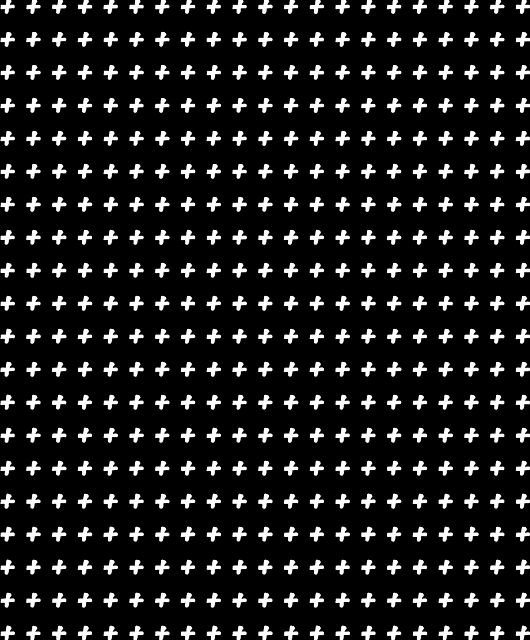
Give the GLSL for this pattern, as a WebGL 2 fragment shader.

```glsl
#version 300 es
precision highp float;
// White hand-brushed plus marks on a black ground, set on a straight grid.
// Each mark is the union of two leaning, rounded strokes; value noise roughens
// the edges, mostly alike in all marks with a slight change from one to the next.

uniform vec2 u_resolution;
out vec4 fragColor;

// Grid, in canvas heights
const vec2 PITCH = vec2(0.04026, 0.05154);
const vec2 FIRST_MARK = vec2(0.0118, 0.0104);

// Mark, in units of the column pitch
const vec2 ACROSS_HALF = vec2(0.278, 0.081);
const vec2 UPRIGHT_HALF = vec2(0.288, 0.086);
const float ACROSS_ANGLE = 0.06;
const float UPRIGHT_ANGLE = 1.36;
const float ACROSS_TAPER = 0.04;
const float UPRIGHT_TAPER = -0.05;
const float CORNER = 0.065;

// Brush roughness
const float ROUGHNESS = 0.040;
const float ROUGH_SCALE = 11.0;
const float MARK_VARIATION = 0.012;
const float ANGLE_VARIATION = 0.03;

const float EDGE_PIXELS = 0.6;
const vec3 GROUND = vec3(0.0);
const vec3 PAINT = vec3(0.995);

float hash(vec2 p) {
  return fract(sin(dot(p, vec2(127.1, 311.7))) * 43758.5453);
}

float noise(vec2 p) {
  vec2 i = floor(p);
  vec2 f = fract(p);
  f = f * f * (3.0 - 2.0 * f);
  float low = mix(hash(i), hash(i + vec2(1.0, 0.0)), f.x);
  float high = mix(hash(i + vec2(0.0, 1.0)), hash(i + 1.0), f.x);
  return mix(low, high, f.y);
}

// Signed distance to a rounded bar that widens or narrows along its length
float stroke(vec2 p, float angle, vec2 halfSize, float taper) {
  float c = cos(angle);
  float s = sin(angle);
  vec2 q = vec2(c * p.x + s * p.y, c * p.y - s * p.x);
  halfSize.y -= taper * q.x;
  vec2 d = abs(q) - halfSize + CORNER;
  return length(max(d, 0.0)) + min(max(d.x, d.y), 0.0) - CORNER;
}

float plusMark(vec2 p, vec2 id) {
  float lean = (hash(id + 3.7) - 0.5) * ANGLE_VARIATION;
  float across = stroke(p, ACROSS_ANGLE + lean, ACROSS_HALF, ACROSS_TAPER);
  float upright = stroke(p, UPRIGHT_ANGLE + lean, UPRIGHT_HALF, UPRIGHT_TAPER);
  float shared = noise(p * ROUGH_SCALE + 20.0) - 0.5;
  float own = noise(p * ROUGH_SCALE + id * 17.0) - 0.5;
  return min(across, upright) + ROUGHNESS * shared + MARK_VARIATION * own;
}

void main() {
  // Nearest mark and the position relative to its centre
  vec2 canvas = gl_FragCoord.xy / u_resolution.y;
  vec2 grid = (canvas - FIRST_MARK) / PITCH;
  vec2 id = floor(grid + 0.5);
  vec2 local = (grid - id) * PITCH / PITCH.x;

  // Paint with a smooth edge
  float edge = EDGE_PIXELS / (u_resolution.y * PITCH.x);
  float cover = 1.0 - smoothstep(-edge, edge, plusMark(local, id));
  fragColor = vec4(mix(GROUND, PAINT, cover), 1.0);
}
```
